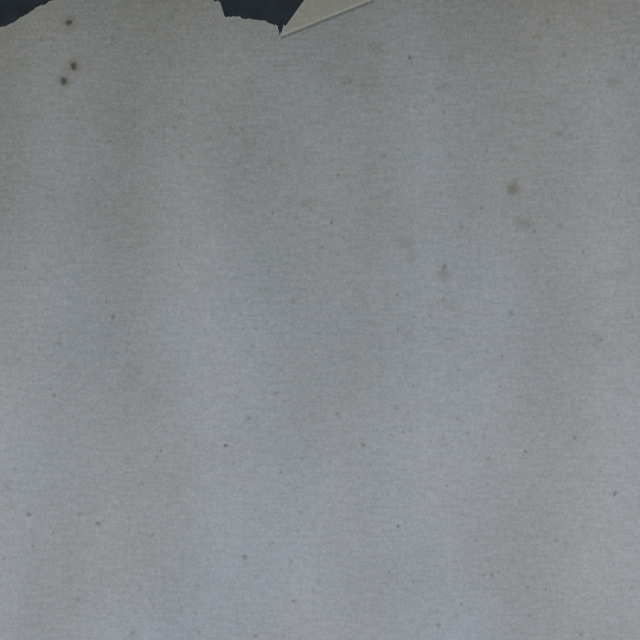
A WebGL 2 fragment shader for this texture:

```glsl
#version 300 es
precision highp float;
// Aged blue-grey paper with a torn top edge, a small folded flap and foxing.
// A tone field (falloff, broad bands, weave, grain) is mapped to a colour ramp,
// then stains, jittered specks and the tear are layered over it.

#define SHADE_DARK vec3(0.42, 0.43, 0.415)
#define SHADE_LIGHT vec3(0.572, 0.592, 0.615)
#define BACKING vec3(0.14, 0.16, 0.18)
#define STAIN vec3(0.30, 0.27, 0.19)
#define FLAP vec3(0.50, 0.50, 0.45)
#define GRAIN_SCALE 220.0
#define GRAIN_AMOUNT 0.20
#define WEAVE_AMOUNT 0.14
#define BAND_AMOUNT 0.24
#define FALLOFF 0.66
#define EDGE_SOFTNESS 0.003

uniform vec2 u_resolution;
out vec4 fragColor;

vec3 hash3(vec2 p) {
  vec3 q = fract(vec3(p.xyx) * vec3(0.1031, 0.1030, 0.0973));
  q += dot(q, q.yxz + 33.33);
  return fract((q.xxy + q.yzz) * q.zyx);
}

float corner(vec2 cell, vec2 offset) {
  float angle = 6.2832 * hash3(cell).x;
  return dot(vec2(cos(angle), sin(angle)), offset);
}

float gradientNoise(vec2 p) {
  vec2 i = floor(p), f = fract(p);
  vec2 w = f * f * f * (f * (f * 6.0 - 15.0) + 10.0);
  vec2 e = vec2(1.0, 0.0);
  float low = mix(corner(i, f), corner(i + e.xy, f - e.xy), w.x);
  float high = mix(corner(i + e.yx, f - e.yx), corner(i + e.xx, f - e.xx), w.x);
  return mix(low, high, w.y);
}

float fbm(vec2 p) {
  float sum = 0.0, amp = 1.0;
  for (int i = 0; i < 4; i++) {
    sum += amp * gradientNoise(p);
    p = p * 2.03 + 17.3;
    amp *= 0.5;
  }
  return sum;
}

// One soft, slightly stretched speck in a random share of the grid cells.
float specks(vec2 p, float cells, float radius, float share, float seed) {
  vec2 cell = floor(p * cells);
  vec3 h = hash3(cell + seed), k = hash3(cell + seed + 71.0);
  vec2 d = (fract(p * cells) - 0.2 - 0.6 * h.xy) / cells;
  float a = 6.2832 * k.x;
  d = mat2(cos(a), sin(a), -sin(a), cos(a)) * d;
  d.x *= mix(0.55, 1.0, k.y);
  float r = radius * mix(0.5, 1.0, k.z);
  return step(h.z, share) * mix(0.2, 1.0, k.y * k.z) * (1.0 - smoothstep(0.0, r, length(d)));
}

// Depth of the missing paper below the top border.
float tearDepth(float x) {
  float rough = 0.008 * fbm(vec2(x * 38.0, 4.7));
  float cornerLoss = 0.044 - 0.55 * x + rough;
  float notch = smoothstep(0.341, 0.353, x) * (0.024 + 0.15 * (x - 0.35)) + rough;
  notch = max(notch, 0.058 - 4.0 * abs(x - 0.438));
  notch = min(notch, (0.475 - x) * 1.4);
  return max(cornerLoss, x > 0.335 ? notch : -0.01);
}

void main() {
  vec2 p = gl_FragCoord.xy / u_resolution;
  float depth = 1.0 - p.y;

  // Tone of the sheet: light at the bottom, dull toward the top border.
  float tone = 0.97 - FALLOFF * pow(p.y, 1.5) + 0.26 * (p.x - 0.5) * p.y;
  tone -= 0.18 * exp(-depth / 0.07);
  tone += BAND_AMOUNT * gradientNoise(vec2(p.x * 8.0, p.y * 1.6 + 3.0));
  tone += 0.12 * fbm(p * 5.0 + 9.0);
  tone += WEAVE_AMOUNT * gradientNoise(vec2(p.x * 32.0, p.y * 170.0));
  float grain = gradientNoise(p * GRAIN_SCALE) + 0.7 * gradientNoise(p * GRAIN_SCALE * 0.47 + 31.0);
  grain += 0.6 * gradientNoise(p * GRAIN_SCALE * 1.6 + 53.0);
  tone += GRAIN_AMOUNT * grain;
  vec3 color = mix(SHADE_DARK, SHADE_LIGHT, clamp(tone, -0.2, 1.15));

  // Slow drift between warm and cool, plus faint brown blotches.
  float warmth = 0.5 * fbm(p * vec2(5.0, 3.0) + 41.0) + 0.6 * abs(p.x - 0.42) - 0.14;
  color += 0.018 * warmth * vec3(1.0, 0.1, -1.2);
  color += 0.012 * gradientNoise(p * 95.0 + 63.0) * vec3(1.0, 0.0, -1.0);
  float blotch = smoothstep(0.3, 0.9, fbm(p * 15.0 + 23.0));
  color = mix(color, STAIN, 0.12 * blotch * smoothstep(0.0, 0.8, p.y));

  // Foxing gathered in loose clusters, then sparse fibres.
  vec2 wobble = 0.006 * vec2(fbm(p * 60.0), fbm(p * 60.0 + 87.0));
  vec2 fromCluster = p - vec2(0.72, 0.74);
  float cluster = exp(-12.0 * dot(fromCluster, fromCluster));
  color = mix(color, STAIN, 0.5 * specks(p + wobble, 18.0, 0.018, 0.28, 5.0) * cluster);
  color = mix(color, STAIN, 0.40 * specks(p + wobble * 0.4, 27.0, 0.0065, 0.16, 19.0));
  color = mix(color, STAIN, 0.30 * specks(p, 44.0, 0.0045, 0.20, 33.0));
  color = mix(color, BACKING, 0.65 * specks(p, 15.0, 0.0055, 0.08, 47.0));
  for (int i = 0; i < 3; i++) {
    float n = float(i);
    vec2 center = vec2(0.108 + 0.009 * sin(n * 2.2), 0.965 - 0.090 * n + 0.022 * n * n);
    float r = length(p + wobble * 0.5 - center);
    color = mix(color, STAIN, 0.35 * exp(-r * r / 0.00012));
    color = mix(color, BACKING, 0.55 * (1.0 - smoothstep(0.001, 0.008, r)));
  }

  // Folded flap right of the notch: a pale lip above a thin soft shadow.
  float crease = (0.058 * (1.0 - (p.x - 0.44) / 0.145) - depth) * 0.93;
  float flapSide = smoothstep(0.436, 0.442, p.x) * step(p.x, 0.585);
  color = mix(color, FLAP + 0.05 * (tone - 0.3), 0.6 * flapSide * smoothstep(-0.001, 0.003, crease));
  color += 0.04 * flapSide * (1.0 - smoothstep(0.0, 0.004, abs(crease - 0.003)));
  color -= 0.09 * flapSide * (1.0 - smoothstep(0.0, 0.004, abs(crease + 0.001)));

  // Tear: pale fibre rim, then the dark backing.
  float tear = tearDepth(p.x) - depth;
  float rim = smoothstep(-0.008, -0.001, tear);
  color = mix(color, FLAP, 0.25 * rim);
  float hole = smoothstep(-0.5, 0.5, tear / max(fwidth(tear), EDGE_SOFTNESS));
  vec3 backing = BACKING + 0.025 * fbm(p * 30.0);
  color = mix(color, backing, hole);

  fragColor = vec4(clamp(color, 0.0, 1.0), 1.0);
}
```
